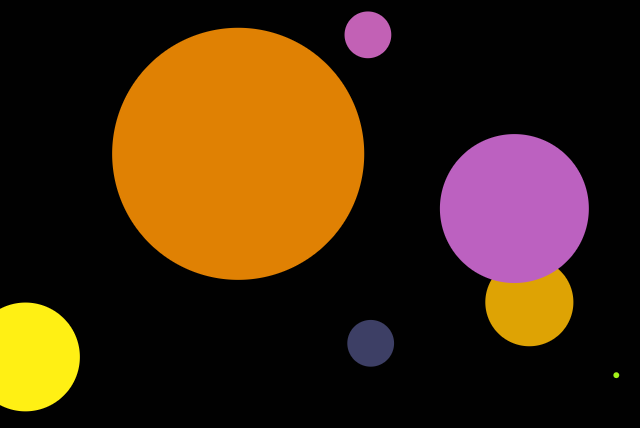
This background is drawn by a WebGL 1 fragment shader. Its source:

```glsl
precision highp float;
// Flat coloured discs scattered over a near-black sky.
// Each disc is a circle distance function with a smoothed edge,
// painted back to front in units of the canvas height.

uniform vec2 u_resolution;

// Discs: centre x, centre y, radius
const vec3 ORANGE_DISC = vec3(0.5565, 0.6406, 0.2945);
const vec3 PINK_DISC   = vec3(0.8596, 0.9186, 0.0546);
const vec3 GOLD_DISC   = vec3(1.2368, 0.2939, 0.1029);
const vec3 ORCHID_DISC = vec3(1.2018, 0.5127, 0.1740);
const vec3 YELLOW_DISC = vec3(0.0595, 0.1660, 0.1271);
const vec3 NAVY_DISC   = vec3(0.8661, 0.1979, 0.0546);
const vec3 LIME_DISC   = vec3(1.4400, 0.1234, 0.0068);

// Colours
const vec3 SKY    = vec3(0.004, 0.004, 0.004);
const vec3 ORANGE = vec3(0.878, 0.506, 0.010);
const vec3 PINK   = vec3(0.760, 0.380, 0.710);
const vec3 GOLD   = vec3(0.870, 0.640, 0.015);
const vec3 ORCHID = vec3(0.738, 0.380, 0.753);
const vec3 YELLOW = vec3(1.000, 0.940, 0.080);
const vec3 NAVY   = vec3(0.240, 0.248, 0.395);
const vec3 LIME   = vec3(0.640, 0.950, 0.100);

// Lays a disc over the colour below, with an edge one pixel wide.
vec3 paintDisc(vec3 below, vec2 p, vec3 disc, vec3 colour) {
    float dist = length(p - disc.xy) - disc.z;
    float coverage = clamp(0.5 - dist * u_resolution.y, 0.0, 1.0);
    return mix(below, colour, coverage);
}

void main() {
    vec2 p = gl_FragCoord.xy / u_resolution.y;

    vec3 colour = SKY;
    colour = paintDisc(colour, p, ORANGE_DISC, ORANGE);
    colour = paintDisc(colour, p, PINK_DISC, PINK);

    // The orchid disc overlaps the gold one.
    colour = paintDisc(colour, p, GOLD_DISC, GOLD);
    colour = paintDisc(colour, p, ORCHID_DISC, ORCHID);

    colour = paintDisc(colour, p, YELLOW_DISC, YELLOW);
    colour = paintDisc(colour, p, NAVY_DISC, NAVY);
    colour = paintDisc(colour, p, LIME_DISC, LIME);

    gl_FragColor = vec4(colour, 1.0);
}
```
